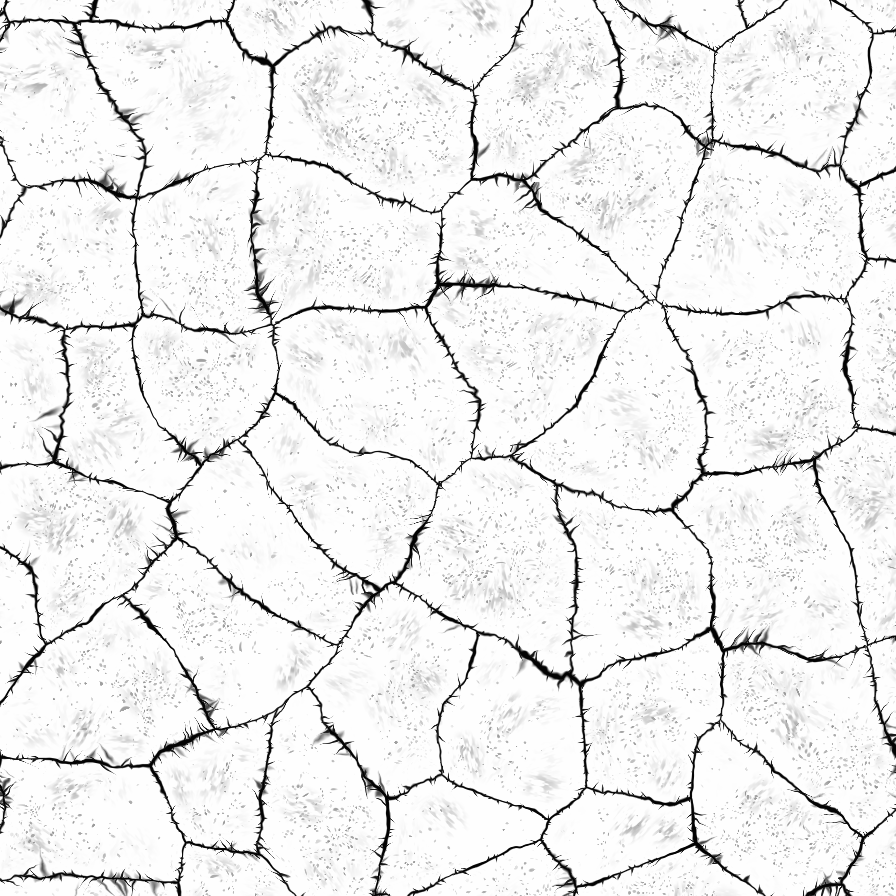
Write a three.js fragment shader that draws this texture map.

```glsl
// Thorny black cracks between irregular pale plates, with faint grey grime.
// Warped Voronoi borders carry the cracks; hashed thorns grow along each border.
// Jittered dots and bristly cellular smudges soil the inside of the plates.

varying vec2 vUv;

const float PLATES = 6.2;
const vec3 PAPER = vec3(0.997);
const vec3 INK = vec3(0.01);

vec2 hash2(vec2 p) {
  vec3 q = fract(p.xyx * vec3(0.1031, 0.1030, 0.0973));
  q += dot(q, q.yzx + 33.33);
  return fract((q.xx + q.yz) * q.zy);
}

float noise(vec2 p) {
  vec2 i = floor(p), f = fract(p);
  f = f * f * (3.0 - 2.0 * f);
  float low = mix(hash2(i).x, hash2(i + vec2(1.0, 0.0)).x, f.x);
  float high = mix(hash2(i + vec2(0.0, 1.0)).x, hash2(i + 1.0).x, f.x);
  return mix(low, high, f.y);
}

vec2 noise2(vec2 p) {
  return vec2(noise(p), noise(p + vec2(37.2, 71.7))) - 0.5;
}

vec2 turn(vec2 p, float a) {
  return mat2(cos(a), sin(a), -sin(a), cos(a)) * p;
}

vec2 platePoint(vec2 id) {
  return id + 0.5 + 0.88 * (hash2(id + 11.0) - 0.5);
}

// Distance to the nearest border, position along it, and a seed for its side.
vec4 border(vec2 p) {
  vec2 home = floor(p), own = home, toOwn = vec2(9.0);
  for (int y = -1; y <= 1; y++)
  for (int x = -1; x <= 1; x++) {
    vec2 id = home + vec2(float(x), float(y));
    vec2 r = platePoint(id) - p;
    if (dot(r, r) < dot(toOwn, toOwn)) { toOwn = r; own = id; }
  }
  vec4 best = vec4(9.0, 0.0, 0.0, 0.0);
  for (int y = -2; y <= 2; y++)
  for (int x = -2; x <= 2; x++) {
    vec2 id = own + vec2(float(x), float(y));
    vec2 r = platePoint(id) - p, gap = r - toOwn;
    if (dot(gap, gap) > 0.0001) {
      vec2 n = normalize(gap);
      float d = dot(0.5 * (toOwn + r), n);
      if (d < best.x) best = vec4(d, dot(-toOwn, vec2(-n.y, n.x)), own * 3.7 + id * 9.1);
    }
  }
  return best;
}

// Leaning, tapering spikes rooted along a border.
float thorns(float along, float d, vec2 seed, float reach, float spacing, float root, float soft) {
  float ink = 0.0, base = floor(along / spacing);
  for (int i = -3; i <= 3; i++) {
    float k = base + float(i);
    vec2 h = hash2(seed + k * vec2(1.73, 2.17));
    float len = reach * (0.1 + 0.9 * h.x * h.x);
    float centre = (k + h.x) * spacing + (h.y - 0.5) * 2.4 * d;
    float inside = root * (1.0 - d / len) - abs(along - centre);
    ink = max(ink, smoothstep(-soft, soft, inside));
  }
  return ink;
}

// Scattered dots of mixed size whose share of occupied cells is the density.
float specks(vec2 p, float density) {
  vec2 q = turn(p, 0.6) + 3.0 * noise2(p * 0.23);
  vec2 id = floor(q), h = hash2(id + 5.0), k = hash2(id + 91.0);
  float radius = 0.12 + 0.3 * h.y;
  float dotShape = 1.0 - smoothstep(radius - 0.15, radius + 0.2, length(fract(q) - 0.25 - 0.5 * k));
  return dotShape * step(h.x, density) * (0.3 + 0.7 * k.x);
}

// Soft patches combed with bristle marks in a random direction.
float smudges(vec2 p) {
  float tone = 0.0;
  vec2 home = floor(p);
  for (int y = -1; y <= 1; y++)
  for (int x = -1; x <= 1; x++) {
    vec2 id = home + vec2(float(x), float(y));
    vec2 h = hash2(id + 53.0), k = hash2(id + 140.0);
    vec2 q = turn(p - id - h, 6.2832 * k.x);
    float patchShape = 1.0 - smoothstep(0.15, 0.75, length(q * vec2(1.0, 1.4)));
    float grain = 0.6 * noise(q * vec2(5.0, 12.0) + id * 17.0) + 0.4 * noise(q * vec2(10.0, 24.0) + id);
    tone = max(tone, patchShape * smoothstep(0.4, 0.8, grain) * k.y * k.y);
  }
  return tone;
}

void main() {
  // Bend the borders broadly, then roughen them finely.
  vec2 p = vUv * PLATES + 3.0;
  p += 0.30 * noise2(p * 1.7) + 0.06 * noise2(p * 6.0) + 0.016 * noise2(p * 28.0);
  vec4 edge = border(p);
  float d = edge.x / PLATES, along = edge.y / PLATES;

  // Cracks swell and bristle in clusters.
  float swell = noise(vUv * 30.0 + 8.0);
  float cluster = smoothstep(0.55, 0.92, noise(vUv * 24.0 + 60.0));
  float halfWidth = 0.0006 + 0.0016 * swell * swell + 0.0006 * cluster;
  float crack = 1.0 - smoothstep(halfWidth - 0.0008, halfWidth + 0.0013, d);
  float fine = thorns(along, d, edge.zw, 0.009 + 0.013 * cluster, 0.0075, 0.0018, 0.0008);
  float smear = thorns(along, d, edge.zw + 19.0, 0.003 + 0.021 * cluster, 0.011, 0.0038, 0.0022);
  float ink = max(crack, max(0.92 * fine, 0.75 * smear * cluster));

  // Grime gathers in patches away from the cracks.
  float inner = smoothstep(0.004, 0.035, d);
  float patches = smoothstep(0.3, 0.8, 0.6 * noise(vUv * 13.0 + 20.0) + 0.4 * noise(vUv * 55.0));
  float grime = 0.42 * specks(vUv * 260.0, 0.03 + 0.42 * patches);
  grime = max(grime, 0.32 * smudges(vUv * 21.0)) * inner;

  gl_FragColor = vec4(mix(PAPER * (1.0 - grime), INK, ink), 1.0);
}
```
